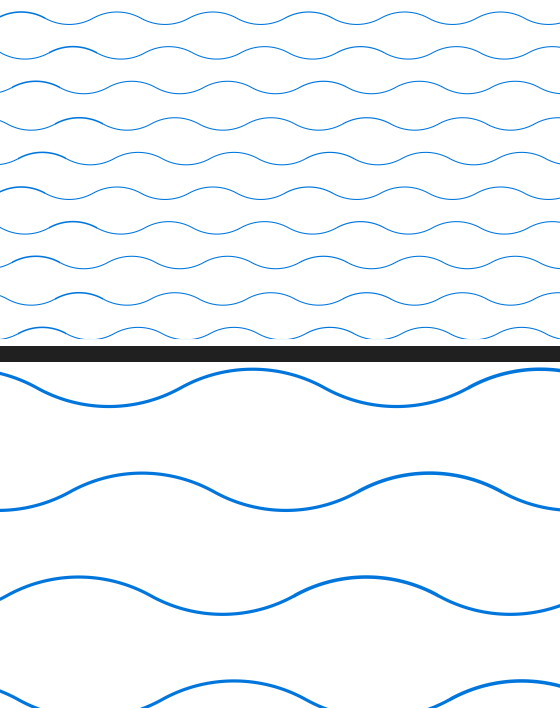
Top: the whole. Bottom: its middle third, enlarged.
Give the GLSL for this pattern, as a Shadertoy shader.

```glsl
// Lengths are fractions of the canvas width
#define PERIOD 0.1712
#define AMPLITUDE 0.0111
#define ROW_PITCH 0.0625
#define ROW_NUDGE 0.00065
#define LINE_WIDTH 0.0019
#define FIRST_CREST_EXTRA 0.0009
#define FOURTH_CREST_EXTRA 0.0002
#define BOTTOM_EDGE 0.6055
#define LINE_COLOR vec3(0.0, 0.46, 0.86)
#define PAPER_COLOR vec3(1.0)

const float FIRST_CREST[5] = float[5](0.0378, 0.1302, 0.0641, 0.1413, 0.0755);

// Distance to a wave of joined circular arcs; p.x = 0 lies at a crest
float waveDistance(vec2 p, out float arcIndex) {
    float halfPeriod = 0.5 * PERIOD;
    float halfChord = 0.5 * halfPeriod;
    float radius = (halfChord * halfChord + AMPLITUDE * AMPLITUDE) / (2.0 * AMPLITUDE);

    arcIndex = floor(p.x / halfPeriod + 0.5);
    p.x -= arcIndex * halfPeriod;
    p.y *= 1.0 - 2.0 * mod(arcIndex, 2.0); // troughs are flipped crests
    return abs(length(p - vec2(0.0, AMPLITUDE - radius)) - radius);
}

float coverage(float signedDistance, float pixel) {
    return clamp(0.5 - signedDistance / pixel, 0.0, 1.0);
}

void mainImage(out vec4 fragColor, in vec2 fragCoord) {
    float pixel = 1.0 / iResolution.x;
    vec2 p = vec2(fragCoord.x, iResolution.y - fragCoord.y) * pixel;

    // Rows repeat in groups of five, with slightly uneven spacing
    float row = floor(p.y / ROW_PITCH);
    float phase = mod(row, 5.0);
    float rowY = (row + 0.5) * ROW_PITCH + mod(7.0 - phase, 5.0) * ROW_NUDGE;

    float arcIndex;
    float d = waveDistance(vec2(p.x - FIRST_CREST[int(phase)], rowY - p.y), arcIndex);

    // Overlapping strokes thicken the first and fourth crests
    float width = LINE_WIDTH;
    if (arcIndex == 0.0) width += FIRST_CREST_EXTRA;
    if (arcIndex == 6.0) width += FOURTH_CREST_EXTRA;

    // The last row is cut off just above the lower margin
    float ink = coverage(d - 0.5 * width, pixel) * coverage(p.y - BOTTOM_EDGE, pixel);
    fragColor = vec4(mix(PAPER_COLOR, LINE_COLOR, ink), 1.0);
}
```
